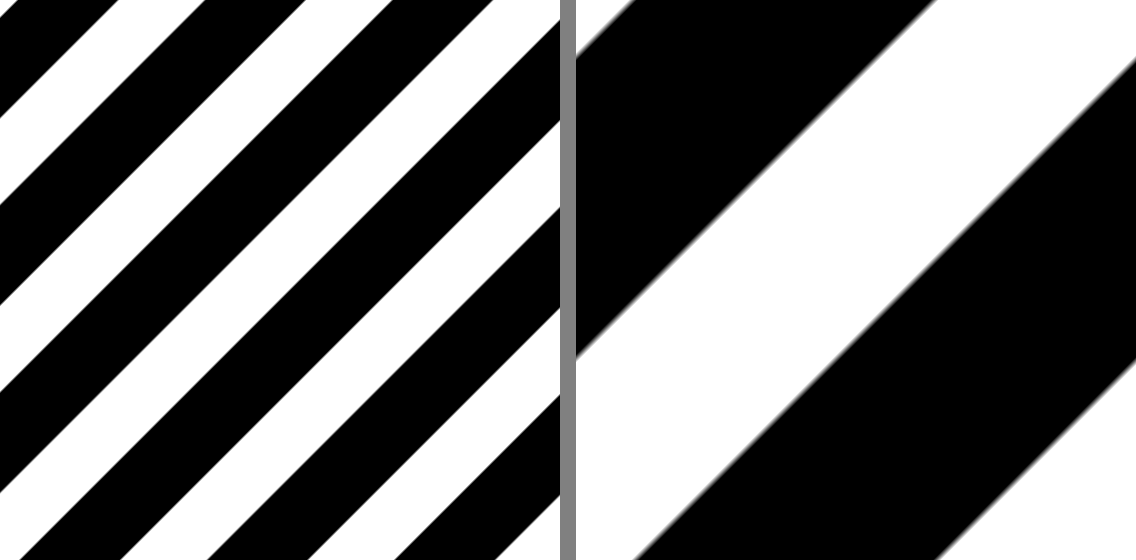
Left: the whole. Right: its middle third, enlarged.
This pattern is drawn by a three.js fragment shader. Its source:

```glsl
// Draws even black diagonal stripes, rising to the right, on white.

varying vec2 vUv;

const vec3 STRIPE_COLOR = vec3(0.0);
const vec3 GROUND_COLOR = vec3(1.0);
const float PERIOD = 0.3346;         // stripe spacing along a canvas side
const float STRIPE_WIDTH = 0.1797;   // stripe width along a canvas side
const float FIRST_CENTER = 0.1212;   // first stripe center, from the top left
const float EDGE_SOFTNESS = 0.0035;  // width of the edge blend, across the stripe

// Signed distance to the nearest diagonal stripe, negative inside.
float stripeDistance(vec2 p) {
  float along = p.x + 1.0 - p.y;
  float offset = (fract((along - FIRST_CENTER) / PERIOD + 0.5) - 0.5) * PERIOD;
  return (abs(offset) - 0.5 * STRIPE_WIDTH) * inversesqrt(2.0);
}

void main() {
  float ground = clamp(stripeDistance(vUv) / EDGE_SOFTNESS + 0.5, 0.0, 1.0);
  gl_FragColor = vec4(mix(STRIPE_COLOR, GROUND_COLOR, ground), 1.0);
}
```
